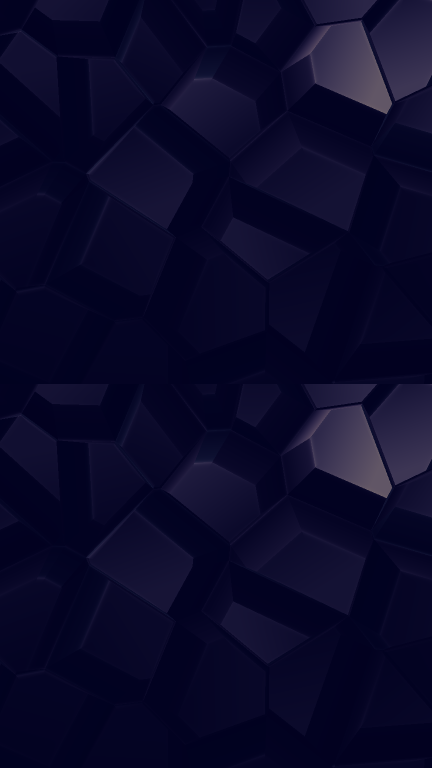
Write a WebGL 2 fragment shader that draws this background.

```glsl
#version 300 es
precision highp float;
// Dark navy field of bevelled crystal blocks with thin lit rims, repeated twice in height.

uniform vec2 u_resolution;
out vec4 fragColor;

vec2 hash2(vec2 p) {
    vec3 h = fract(p.xyx * vec3(0.1031, 0.1030, 0.0973));
    h += dot(h, h.yzx + 33.33);
    return fract((h.xx + h.yz) * h.zy);
}

vec2 siteOf(vec2 cell) {
    return cell + 0.12 + 0.76 * hash2(cell + 17.0);
}

vec2 direction(float turn) {
    return vec2(cos(6.2832 * turn), sin(6.2832 * turn));
}

// Navy to dusty mauve, driven by the red level
vec3 duskRamp(float level, float coolness) {
    vec3 dusk = vec3(level, 0.84 * level, 0.12 + 1.1 * level - level * level);
    return mix(dusk, dusk * vec3(0.65, 1.15, 1.0), coolness);
}

vec3 crystals(vec2 p) {
    // Cells are laid on a turned grid around the warm pool of light
    const mat2 turn = mat2(0.829, 0.559, -0.559, 0.829);
    vec2 pool = vec2(3.5);
    vec2 g = turn * (vec2(p.x, mod(p.y, 0.5)) - vec2(0.465, 0.39)) * 8.0 + pool;

    // Nearest site owns the block
    vec2 home = floor(g), cell = home;
    float nearest = 1e3;
    for (int y = -1; y <= 1; y++)
    for (int x = -1; x <= 1; x++) {
        vec2 candidate = home + vec2(x, y);
        float d = distance(g, siteOf(candidate));
        if (d < nearest) { nearest = d; cell = candidate; }
    }
    vec2 site = siteOf(cell);
    vec2 trait = hash2(cell + 61.0);
    vec2 lean = direction(trait.x);

    // Side facets: depth is 0 at the outer edge and 1 at the top face
    float depth = 1e3, width = 1.0, border = 1e3;
    vec2 facing = vec2(0.0), edgeTrait = vec2(0.0);
    for (int y = -2; y <= 2; y++)
    for (int x = -2; x <= 2; x++) {
        if (x == 0 && y == 0) continue;
        vec2 other = siteOf(cell + vec2(x, y));
        vec2 normal = normalize(other - site);
        float edge = dot(0.5 * (site + other) - g, normal);
        float w = 0.02 + 0.3 * max(0.0, 0.25 + dot(normal, lean));
        border = min(border, edge);
        if (edge / w < depth) {
            depth = edge / w;
            width = w;
            facing = normal;
            edgeTrait = hash2(cell + 7.0 * vec2(x, y) + 140.0);
        }
    }

    // Dim ambient from above plus the pool
    vec2 toPool = site - pool;
    float height = 0.39 + dot(toPool, turn[1]) / 8.0;
    float ambient = smoothstep(0.03, 0.32, height);
    float light = mix(0.026, 0.085, ambient) + 0.33 * exp(-0.85 * dot(toPool, toPool));
    float poolShare = exp(-2.5 * dot(toPool, toPool));
    float slant = max(0.0, dot(facing, turn * vec2(-0.5, 0.86)));

    // Top face and side facet tones, each with a soft gradient
    float topTone = mix(0.25 + 0.7 * trait.y, 0.95, poolShare)
                  * clamp(0.75 + 0.8 * dot(g - site, direction(trait.y * 5.0)), 0.2, 1.05);
    float sideTone = (0.1 + 0.8 * slant) * edgeTrait.x * (0.15 + 0.85 * depth);
    float level = 0.006 + light * (depth > 1.0 ? topTone : sideTone);

    // Rims along the top face and thin seams between blocks
    float fade = clamp(0.7 + 1.2 * dot(g - site, direction(edgeTrait.x)), 0.1, 1.2);
    float rim = exp(-abs(depth - 1.0) * width / 0.016) * edgeTrait.y * (0.25 + slant);
    float seam = exp(-border / 0.011) * edgeTrait.x * ambient;
    level += (0.025 + 0.75 * light) * rim * fade + 0.09 * seam * fade;

    float coolness = depth > 1.0 ? 0.1 : 0.7 * step(0.65, edgeTrait.y) * (1.0 - rim);
    return duskRamp(level, coolness);
}

void main() {
    // Four samples smooth every facet edge
    vec3 color = vec3(0.0);
    for (int i = 0; i < 4; i++) {
        vec2 offset = vec2(i % 2, i / 2) * 0.5 - 0.25;
        color += 0.25 * crystals((gl_FragCoord.xy + offset) / u_resolution.y);
    }
    fragColor = vec4(color, 1.0);
}
```
